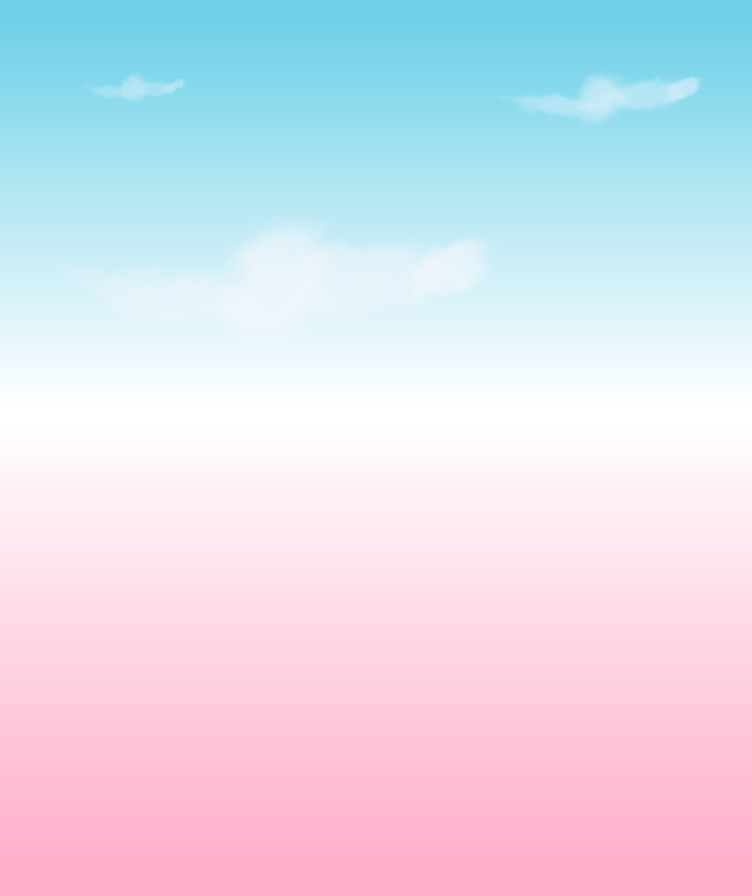
Reproduce this background procedurally as a Shadertoy shader.

```glsl
const vec3 SKY_TOP = vec3(0.43, 0.81, 0.905);
const vec3 SKY_HIGH = vec3(0.53, 0.85, 0.93);
const vec3 SKY_MID = vec3(0.70, 0.90, 0.95);
const vec3 SKY_LOW = vec3(0.90, 0.965, 0.985);
const vec3 HORIZON = vec3(1.0);
const vec3 BLUSH = vec3(1.0, 0.945, 0.963);
const vec3 PINK = vec3(1.0, 0.82, 0.875);
const vec3 ROSE = vec3(1.0, 0.695, 0.79);
const vec3 CLOUD_WHITE = vec3(0.953, 0.968, 0.985);

float hash(vec2 p) {
    vec3 q = fract(vec3(p.xyx) * 0.1031);
    q += dot(q, q.yzx + 33.33);
    return fract((q.x + q.y) * q.z);
}

float valueNoise(vec2 p) {
    vec2 cell = floor(p);
    vec2 f = fract(p);
    f = f * f * (3.0 - 2.0 * f);
    float low = mix(hash(cell), hash(cell + vec2(1.0, 0.0)), f.x);
    float high = mix(hash(cell + vec2(0.0, 1.0)), hash(cell + 1.0), f.x);
    return mix(low, high, f.y);
}

float fbm(vec2 p) {
    float total = 0.0;
    float weight = 0.5;
    for (int i = 0; i < 3; i++) {
        total += weight * valueNoise(p);
        p = p * 2.03 + 17.0;
        weight *= 0.5;
    }
    return total / 0.875;
}

vec3 addStop(vec3 color, vec3 next, float from, float to, float t) {
    return mix(color, next, clamp((t - from) / (to - from), 0.0, 1.0));
}

// Vertical gradient, with depth measured down from the top
vec3 backdrop(float depth) {
    vec3 color = addStop(SKY_TOP, SKY_HIGH, 0.015, 0.10, depth);
    color = addStop(color, SKY_MID, 0.10, 0.21, depth);
    color = addStop(color, SKY_LOW, 0.21, 0.375, depth);
    color = addStop(color, HORIZON, 0.375, 0.455, depth);
    color = addStop(color, BLUSH, 0.475, 0.55, depth);
    color = addStop(color, PINK, 0.55, 0.75, depth);
    return addStop(color, ROSE, 0.75, 0.955, depth);
}

float puff(vec2 p, vec2 center, vec2 radius, float slant) {
    vec2 q = p - center;
    q.x -= slant * q.y;
    return 1.0 - smoothstep(0.5, 1.3, length(q / radius));
}

float overlay(float a, float b) {
    return 1.0 - (1.0 - a) * (1.0 - b);
}

// A round heart with a faint left tail and a slanted right tip
float cloud(vec2 p, vec2 center, vec2 size, float tilt, float seed) {
    vec2 q = (p - center) / size;
    q.y -= tilt * q.x;
    vec2 grain = q * vec2(7.0, 2.2) + seed;
    vec2 warp = vec2(fbm(grain), fbm(grain + 31.0)) - 0.5;
    q += warp * vec2(0.13, 0.40);
    float mask = 0.72 * puff(q, vec2(0.0, 0.0), vec2(0.25, 0.95), 0.04);
    mask = overlay(mask, 0.50 * puff(q, vec2(-0.43, -0.22), vec2(0.36, 0.42), -0.2));
    mask = overlay(mask, 0.20 * puff(q, vec2(-0.84, 0.06), vec2(0.13, 0.24), -0.3));
    mask = overlay(mask, 0.55 * puff(q, vec2(0.42, 0.02), vec2(0.40, 0.55), 0.1));
    mask = overlay(mask, 0.66 * puff(q, vec2(0.79, 0.20), vec2(0.15, 0.46), 0.22));
    return mask * mix(0.82, 1.12, fbm(grain * 1.7 + 9.0));
}

void mainImage(out vec4 fragColor, in vec2 fragCoord) {
    vec2 p = fragCoord / iResolution.y;
    vec3 color = backdrop(1.0 - p.y);

    // Clouds: one broad, two small and fainter
    float broad = cloud(p, vec2(0.310, 0.684), vec2(0.245, 0.072), 0.0, 3.0);
    float right = cloud(p, vec2(0.671, 0.891), vec2(0.115, 0.027), 0.20, 11.0);
    float left = cloud(p, vec2(0.149, 0.901), vec2(0.058, 0.016), 0.0, 23.0);
    float cover = overlay(broad, overlay(0.75 * right, 0.55 * left));
    color = mix(color, CLOUD_WHITE, clamp(cover, 0.0, 1.0));

    fragColor = vec4(color, 1.0);
}
```
